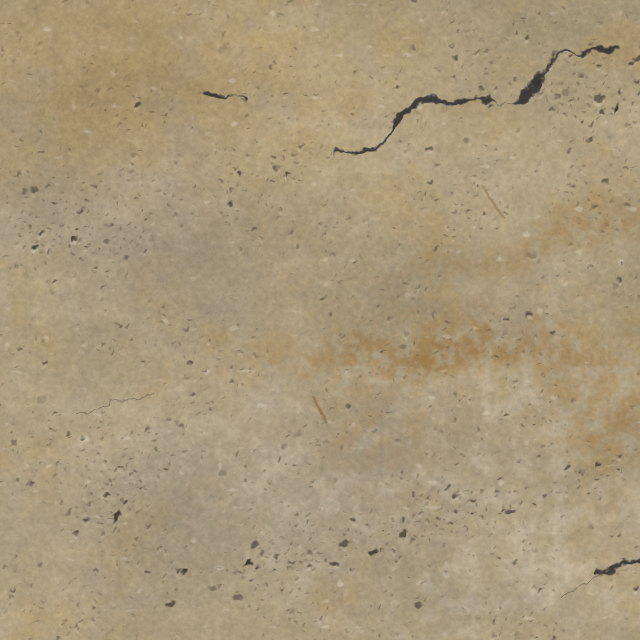
This texture is drawn by a Shadertoy shader. Its source:

```glsl
const vec3 BEIGE = vec3(0.670, 0.610, 0.490);
const vec3 HONEY = vec3(0.670, 0.582, 0.415);
const vec3 ASH   = vec3(0.640, 0.588, 0.510);
const vec3 CREAM = vec3(0.720, 0.672, 0.582);
const vec3 OCHRE = vec3(0.560, 0.420, 0.240);
const vec3 PIT   = vec3(0.205, 0.180, 0.160);
const vec3 CRACK = vec3(0.190, 0.185, 0.195);
const vec3 GLINT = vec3(0.830, 0.790, 0.710);
const float EDGE = 0.0023;          // softness of pit and crack borders
const float CLOUD_CONTRAST = 0.115;
const float MOTTLE_CONTRAST = 0.055;
const float GRAIN_CONTRAST = 0.090;
const vec2 GLINT_SHIFT = vec2(0.001, 0.006);

float hash(vec2 p) {
    vec3 q = fract(p.xyx * 0.1031);
    q += dot(q, q.yzx + 33.33);
    return fract((q.x + q.y) * q.z);
}
float corner(vec2 cell, vec2 offset) {
    float a = 6.2832 * hash(cell);
    return dot(vec2(cos(a), sin(a)), offset);
}
float gradientNoise(vec2 p) {
    vec2 i = floor(p), f = fract(p), e = vec2(1, 0);
    vec2 u = f * f * f * (f * (f * 6.0 - 15.0) + 10.0);
    return mix(mix(corner(i, f), corner(i + e, f - e), u.x),
               mix(corner(i + e.yx, f - e.yx), corner(i + 1.0, f - 1.0), u.x), u.y);
}
float fbm(vec2 p) {
    float sum = 0.0, amp = 0.8;
    for (int i = 0; i < 4; i++) {
        sum += amp * gradientNoise(p);
        p = mat2(1.6, 1.2, -1.2, 1.6) * p + 17.3;
        amp *= 0.55;
    }
    return sum;
}
float blob(vec2 p, vec2 center, vec2 size) {
    vec2 d = (p - center) / size;
    return exp(-dot(d, d));
}
float cover(float d) { return 1.0 - smoothstep(-EDGE, EDGE, d); }
float segment(vec2 p, vec2 a, vec2 b) {
    vec2 d = b - a;
    return length(p - a - d * clamp(dot(p - a, d) / dot(d, d), 0.0, 1.0));
}
// Distance to a crack that climbs in steps
float stepCrack(vec2 p) {
    const float RUN = 0.23, RISE = 0.08, RAMP = 0.35;
    float t = (p.x - 0.52) / RUN;
    float u = clamp((fract(t) - 0.25) / RAMP, 0.0, 1.0);
    float y = 0.762 + RISE * (floor(t) + u * u * (3.0 - 2.0 * u));
    float slope = 6.0 * u * (1.0 - u) * RISE / (RUN * RAMP);
    return max(abs(p.y - y) / sqrt(1.0 + slope * slope), abs(p.x - 0.75) - 0.22);
}
// Where pits gather
float pitClusters(vec2 p) {
    float row = blob(p, vec2(0.60, 0.165 + 0.25 * (p.x - 0.60)), vec2(0.32, 0.035));
    float left = blob(p, vec2(0.17, 0.21), vec2(0.06, 0.07));
    float right = blob(p, vec2(0.88, 0.86), vec2(0.15, 0.06));
    float top = blob(p, vec2(0.45, 0.75), vec2(0.06, 0.03));
    float mid = blob(p, vec2(0.10, 0.64), vec2(0.10, 0.06));
    return min(0.8 * row + left + 0.5 * (right + mid + top), 1.0);
}
// Three sizes of ragged pits, one per grid cell at most
float pits(vec2 p) {
    float clusters = pitClusters(p), result = 0.0, cells = 23.0;
    float patches = smoothstep(-0.4, 0.4, gradientNoise(p * 8.0 + 33.0));
    vec2 ragged = p + 0.006 * vec2(gradientNoise(p * 110.0), gradientNoise(p * 110.0 + 40.0));
    for (int i = 0; i < 3; i++) {
        float layer = float(i);
        vec2 q = mat2(0.94, 0.34, -0.34, 0.94) * ragged * cells + 31.0 * layer;
        vec2 id = floor(q), d = fract(q) - 0.3 - 0.4 * vec2(hash(id + 3.1), hash(id + 8.7));
        float a = 0.1 + 1.3 * hash(id + 5.3);
        d = mat2(cos(a), -sin(a), sin(a), cos(a)) * d;
        float radius = mix(0.06, 0.15, hash(id + 12.9)), chance = hash(id + 21.7);
        float present = smoothstep(chance, chance + 0.15, 0.06 + 0.19 * layer * patches + 0.75 * clusters);
        float depth = mix(0.95, 0.45, layer * 0.5) * mix(0.5, 1.0, hash(id + 44.0));
        result = max(result, cover((length(d * vec2(0.75, 1.15)) - radius) / cells) * present * depth);
        cells *= 1.85;
    }
    return result;
}
// Clouded stone with rusty bands
vec3 stone(vec2 p) {
    float cloud = fbm(p * vec2(3.0, 4.5)), flake = fbm(p * vec2(20.0, 23.0) + 9.0);
    float mottle = fbm(p * 40.0 + 80.0), grain = fbm(p * 110.0 + 20.0);
    vec2 q = p + 0.07 * vec2(cloud, fbm(p * 6.0 + 50.0));
    vec3 c = mix(BEIGE, HONEY, 0.85 * blob(q, vec2(0.20, 0.87), vec2(0.36, 0.20)));
    c = mix(c, HONEY, 0.65 * smoothstep(0.0, 0.5, fbm(p * 8.0 + 70.0) + 0.2 * mottle));
    float ash = blob(q, vec2(0.14, 0.64), vec2(0.32, 0.11)) + blob(q, vec2(0.45, 0.22), vec2(0.45, 0.15));
    c = mix(c, ASH, min(0.65 * ash + 0.4 * smoothstep(0.0, 0.5, fbm(p * 9.0 + 7.0)), 0.9));
    float pale = min(blob(q, vec2(0.78, 0.25), vec2(0.32, 0.28)) + 0.3, 1.0);
    c = mix(c, CREAM, 0.75 * pale * smoothstep(-0.15, 0.45, 0.8 * flake + 0.3 * cloud + 0.25 * mottle));
    float rust = blob(q, vec2(0.70, 0.455 + 0.06 * (q.x - 0.7)), vec2(0.25, 0.035));
    rust += 0.6 * blob(q, vec2(0.88, 0.62 + 0.30 * (q.x - 0.88)), vec2(0.28, 0.045));
    rust += 0.7 * blob(q, vec2(0.96, 0.36), vec2(0.11, 0.09)) + 0.3 * blob(q, vec2(0.58, 0.33), vec2(0.1));
    c = mix(c, OCHRE, 0.72 * min(rust, 1.0) * smoothstep(-0.5, 0.45, mottle - 0.4 * flake));
    c = mix(c, GLINT, 0.45 * smoothstep(0.38, 0.6, gradientNoise(p * vec2(48.0, 75.0))));
    return c * (1.0 + CLOUD_CONTRAST * cloud + MOTTLE_CONTRAST * mottle + GRAIN_CONTRAST * grain);
}
void mainImage(out vec4 fragColor, in vec2 fragCoord) {
    vec2 p = fragCoord / iResolution.y;
    // Pits with a lit lower rim
    float pit = pits(p), rim = max(pits(p + GLINT_SHIFT) - pit, 0.0);
    vec3 color = mix(stone(p), GLINT, 0.8 * rim * smoothstep(-0.1, 0.3, gradientNoise(p * 22.0)));
    color = mix(color, PIT, pit);
    // Cracks, veins and short brown streaks
    vec2 w = p + 0.016 * vec2(fbm(p * 26.0), fbm(p * 26.0 + 60.0));
    float width = 0.005 * smoothstep(-0.4, 0.3, gradientNoise(p * 26.0 + 5.0)) - 0.0004;
    float crack = cover(stepCrack(w) - width - 0.003 * blob(p, vec2(0.61, 0.81), vec2(0.06)));
    crack = max(crack, cover(segment(w, vec2(0.32, 0.855), vec2(0.385, 0.845)) - width));
    crack = max(crack, cover(segment(w, vec2(0.93, 0.105), vec2(1.02, 0.13)) - 0.003));
    float vein = cover(segment(w, vec2(0.12, 0.355), vec2(0.24, 0.385)));
    vein = max(vein, cover(segment(w, vec2(0.88, 0.07), vec2(0.95, 0.11))));
    vec2 s = mix(p, w, 0.3);
    float streak = cover(segment(s, vec2(0.755, 0.71), vec2(0.785, 0.66)) - 0.001);
    streak = max(streak, cover(segment(s, vec2(0.49, 0.38), vec2(0.51, 0.34)) - 0.002));
    color = mix(color, OCHRE * 0.85, 0.6 * streak);
    fragColor = vec4(mix(color, CRACK, max(0.88 * crack, 0.7 * vein)), 1.0);
}
```
